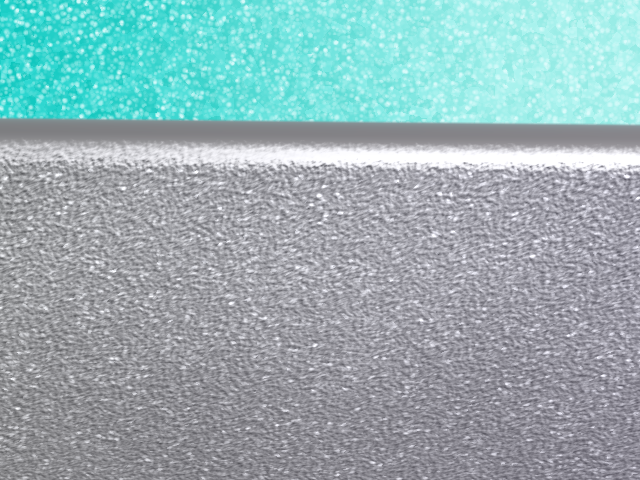
This texture is drawn by a Shadertoy shader. Its source:

```glsl
// Brushed-grey grained metal with a rounded, gleaming rim below a glittering
// turquoise backdrop. Cellular noise gives the glitter flakes and, sampled twice
// along the light direction, the embossed relief of the metal.

vec2 hash2(vec2 p) {
    return fract(sin(vec2(dot(p, vec2(127.1, 311.7)), dot(p, vec2(269.5, 183.3)))) * 43758.5);
}

// x: distance to the nearest scattered point, y: random value of its cell
vec2 cellular(vec2 p) {
    vec2 cell = floor(p), local = fract(p);
    vec2 nearest = vec2(8.0, 0.0);
    for (int j = -1; j <= 1; j++) {
        for (int i = -1; i <= 1; i++) {
            vec2 offset = vec2(float(i), float(j));
            vec2 random = hash2(cell + offset);
            float dist = length(offset + random - local);
            if (dist < nearest.x) nearest = vec2(dist, fract(random.x * 17.3 + random.y * 31.7));
        }
    }
    return nearest;
}

// Slow irregular variation around zero
float layeredSines(vec2 p) {
    return 0.5 * sin(p.x * 3.1 + 1.7 * sin(p.y * 2.3))
         + 0.3 * sin(p.y * 5.7 - p.x * 4.3 + 1.0)
         + 0.2 * sin(p.x * 11.3 + p.y * 8.9);
}

// Bright flakes scattered at one scale
float flakes(vec2 p, float scale, float rarity) {
    vec2 c = cellular(p * scale);
    return (1.0 - smoothstep(0.12, 0.62, c.x)) * pow(c.y, rarity);
}

vec3 glitter(vec2 p, float across) {
    float light = smoothstep(-0.1, 0.95, across + 0.10 * (p.y - 0.87) + 0.04 * layeredSines(p * 4.0));
    vec3 color = mix(vec3(0.08, 0.80, 0.77), vec3(0.64, 0.94, 0.92), light);
    float shine = flakes(p, 72.0, 1.6) + 0.6 * flakes(p + 5.3, 105.0, 1.3);
    float shade = cellular(p * 55.0 + 9.1).y - 0.5;
    color += shade * mix(vec3(0.13, 0.07, 0.08), vec3(0.12, 0.04, 0.05), light);
    return mix(color, vec3(0.88, 0.99, 0.99), clamp(shine * 0.72, 0.0, 0.9));
}

// Difference in height along the light direction
float relief(vec2 q) {
    vec2 lightStep = vec2(-0.16, 0.38);
    return cellular(q + lightStep).x - cellular(q - lightStep).x;
}

vec3 metal(vec2 p, float across, float depth) {
    // Grain grows finer towards the bottom
    vec2 q = vec2(p.x * 78.0 + depth * 22.0, depth * (98.0 + 38.0 * depth));
    q += 0.35 * vec2(sin(q.y * 0.9), sin(q.x * 0.7));
    float coarse = relief(q);
    float fine = relief(q * 1.7 + 13.0);
    float grain = 0.65 * coarse + 0.35 * fine;

    // Broad lighting of the flat face
    vec3 color = mix(vec3(0.575, 0.58, 0.59), vec3(0.51, 0.51, 0.52), smoothstep(0.2, 0.75, depth));
    color = mix(color, color + vec3(0.005, -0.005, 0.03), across);
    vec2 toGlow = (p - vec2(0.72, 0.50)) / vec2(0.62, 0.30);
    color += 0.05 * exp(-dot(toGlow, toGlow));
    color += 0.012 * layeredSines(p * 3.0);

    // Embossed grain and sparkling tips
    float grainAmount = smoothstep(0.045, 0.085, depth);
    float contrast = mix(0.36, 0.25, smoothstep(0.15, 0.75, depth));
    color += grain * contrast * grainAmount;
    float sparkle = flakes(q, 0.85, 5.0) + 0.6 * flakes(q + 21.0, 1.3, 4.0);
    color += sparkle * 0.30 * grainAmount * vec3(0.97, 0.98, 1.0);

    // Smooth shaded bevel with a faint turquoise reflection at its lip
    vec3 bevel = mix(vec3(0.49, 0.49, 0.50), vec3(0.52, 0.51, 0.53), across);
    bevel += vec3(0.02, 0.11, 0.11) * exp(-depth / 0.007);
    bevel += 0.10 * smoothstep(0.025, 0.06, depth);
    color = mix(bevel, color, smoothstep(0.04, 0.075, depth));

    // Gleam along the rim, broken up by the grain
    float jitter = grain * 0.018;
    float gleam = smoothstep(0.042, 0.066, depth + 0.5 * jitter)
                * (1.0 - smoothstep(0.081, 0.104, depth - jitter));
    float strength = mix(0.50, 1.0, smoothstep(0.05, 0.55, across));
    float streak = grain * 0.45 * (1.0 - smoothstep(0.1, 0.6, across));
    color = mix(color, vec3(0.97, 0.97, 0.99), gleam * clamp(strength + streak, 0.0, 1.0));
    color += 0.07 * across * exp(-abs(depth - 0.078) / 0.025);
    return color;
}

void mainImage(out vec4 fragColor, in vec2 fragCoord) {
    vec2 p = fragCoord / iResolution.y;
    float across = fragCoord.x / iResolution.x;

    // The rim slopes gently down to the right
    float rim = 0.754 - 0.014 * across;
    float depth = rim - p.y;
    float softness = 0.0025 + 0.5 / iResolution.y;
    float onMetal = smoothstep(-softness, softness, depth);

    vec3 color = mix(glitter(p, across), metal(p, across, max(depth, 0.0)), onMetal);
    fragColor = vec4(clamp(color, 0.0, 1.0), 1.0);
}
```
